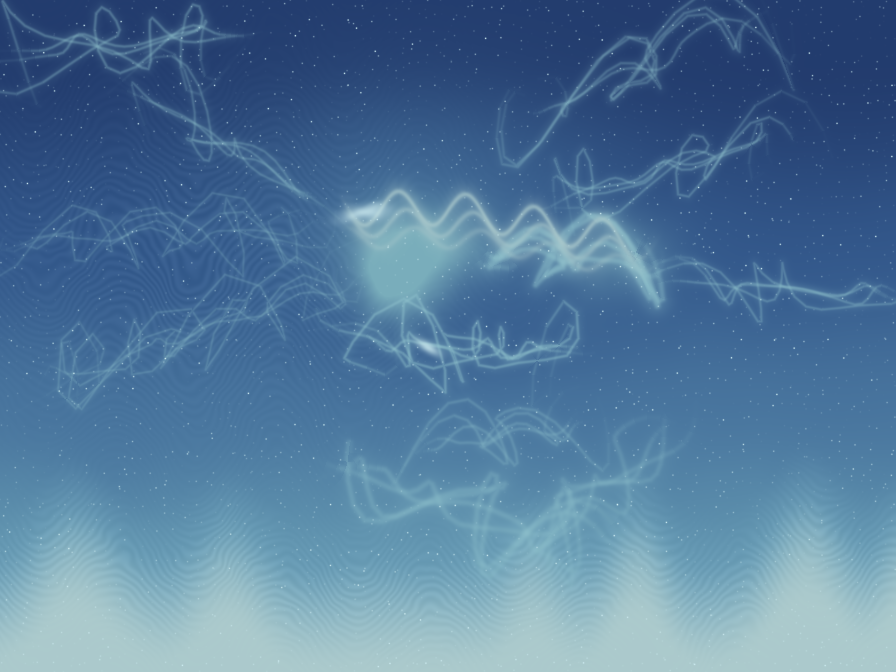
A Shadertoy shader for this background:

```glsl
// Deep blue starry sky with a glowing central cloud, looping threads and pale fog below.

const vec3 NIGHT = vec3(0.135, 0.235, 0.43);
const vec3 DUSK = vec3(0.20, 0.345, 0.545);
const vec3 HAZE = vec3(0.285, 0.46, 0.62);
const vec3 TEAL = vec3(0.37, 0.57, 0.68);
const vec3 MIST = vec3(0.48, 0.68, 0.76);
const vec3 FOG = vec3(0.67, 0.79, 0.80);
const vec3 CLOUD = vec3(0.50, 0.71, 0.75);
const vec3 THREAD = vec3(0.56, 0.76, 0.80);
const vec3 SPARK = vec3(0.80, 0.92, 0.94);
const float FOG_BASE = 0.085;
const float FOG_SOFT = 0.085;
const float RIPPLE = 0.018;
const int TANGLES = 12;
const int STRANDS = 4;
const int STEPS = 32;

// Fog columns: centre x, extra height, width
const vec3 COLUMNS[6] = vec3[6](
  vec3(.11, .085, .075), vec3(.34, .065, .06), vec3(.79, .045, .045),
  vec3(.95, .08, .05), vec3(1.2, .105, .07), vec3(1.35, .075, .05));

// Tangle axes: start xy, end xy
const vec4 AXIS[TANGLES] = vec4[TANGLES](
  vec4(0, .93, .38, .95), vec4(.19, .87, .48, .7), vec4(.77, .82, 1.15, .98),
  vec4(.8, .7, 1.18, .8), vec4(.98, .58, 1.36, .56), vec4(0, .64, .5, .66),
  vec4(.05, .43, .56, .59), vec4(.52, .49, .87, .48), vec4(.72, .63, .99, .6),
  vec4(.48, .31, .91, .18), vec4(.77, .15, 1, .37), vec4(.62, .33, .88, .37));

// Tangle shapes: amplitude, waves, thread width, light
const vec4 SHAPE[TANGLES] = vec4[TANGLES](
  vec4(.065, 2.4, .0022, .27), vec4(.05, 2, .002, .2), vec4(.07, 2.8, .0022, .2),
  vec4(.055, 3, .002, .23), vec4(.038, 2.5, .002, .23), vec4(.045, 4, .0018, .14),
  vec4(.06, 4.5, .0018, .16), vec4(.062, 3.6, .0022, .36), vec4(.05, 2.7, .0042, .4),
  vec4(.055, 2.6, .0045, .22), vec4(.04, 2, .004, .16), vec4(.048, 2.5, .0025, .18));

float hash(vec2 p) { return fract(sin(dot(p, vec2(127.1, 311.7))) * 43758.5); }

float noise(vec2 p) {
  vec2 i = floor(p), f = fract(p);
  f = f * f * (3.0 - 2.0 * f);
  return mix(mix(hash(i), hash(i + vec2(1, 0)), f.x),
             mix(hash(i + vec2(0, 1)), hash(i + 1.0), f.x), f.y);
}

float fbm(vec2 p) {
  float sum = 0.0, gain = 0.5;
  for (int i = 0; i < 4; i++) { sum += gain * noise(p); p = p * 2.03 + 7.1; gain *= 0.5; }
  return sum;
}

float glow(float d, float width) { return exp(-d * d / (width * width)); }

float blob(vec2 p, vec2 centre, vec2 radius) { return glow(length((p - centre) / radius), 1.0); }

vec2 strandPoint(vec4 axis, vec4 shape, float t, float phase) {
  float a = 6.2832 * shape.y * t + phase;
  vec2 sway = vec2(1.1 * sin(a * 0.83 + phase), sin(a) + 0.45 * sin(a * 1.7 + 2.0 * phase));
  return mix(axis.xy, axis.zw, t) + shape.x * sway * (0.55 + 0.45 * sin(phase * 3.0 + t * 4.0));
}

// Light of one bundle of looping threads
float tangle(vec2 p, vec4 axis, vec4 shape, float seed, float pixel) {
  vec2 reach = abs(axis.zw - axis.xy) * 0.5 + shape.x * 1.6 + 0.04;
  if (any(greaterThan(abs(p - 0.5 * (axis.xy + axis.zw)), reach))) return 0.0;
  float light = 0.0, width = max(shape.z, pixel * 0.8);
  for (int s = 0; s < STRANDS; s++) {
    float phase = seed * 2.4 + float(s) * (0.35 + 0.5 * hash(vec2(seed, float(s))));
    vec2 a = strandPoint(axis, shape, 0.0, phase);
    float nearest = 1.0, along = 0.0;
    for (int i = 1; i <= STEPS; i++) {
      float t = float(i) / float(STEPS);
      vec2 b = strandPoint(axis, shape, t, phase), ab = b - a;
      float d = length(p - a - ab * clamp(dot(p - a, ab) / dot(ab, ab), 0.0, 1.0));
      if (d < nearest) { nearest = d; along = t; }
      a = b;
    }
    float fade = smoothstep(0.0, 0.2, along) * (1.0 - smoothstep(0.8, 1.03, along));
    light += fade * (glow(nearest, width) + 0.22 * glow(nearest, width * 4.0));
  }
  return light * shape.w;
}

float stars(vec2 p, float cells, float density, float pixel) {
  vec2 id = floor(p * cells);
  vec2 spot = (id + 0.2 + 0.6 * vec2(hash(id), hash(id + 31.7))) / cells;
  float bright = hash(id + 73.3);
  return step(1.0 - density, hash(id + 11.9)) * bright * bright * glow(length(p - spot), max(0.0012, pixel * 0.6));
}

void mainImage(out vec4 fragColor, in vec2 fragCoord) {
  float pixel = 1.0 / iResolution.y;
  vec2 p = fragCoord / iResolution.xy * vec2(4.0 / 3.0, 1.0);
  float puff = fbm(p * 7.0);

  // Sky gradient and broad haze
  float h = p.y + 0.06 * (fbm(p * vec2(5.0, 2.5) + 3.0) - 0.47);
  vec3 col = mix(TEAL, HAZE, smoothstep(0.17, 0.40, h));
  col = mix(col, DUSK, smoothstep(0.36, 0.65, h));
  col = mix(col, NIGHT, smoothstep(0.60, 0.92, h));
  col = mix(col, HAZE, 0.65 * blob(p, vec2(0.60, 0.71), vec2(0.28, 0.16)));
  col = mix(col, DUSK, 0.45 * blob(p, vec2(0.68, 0.49), vec2(0.22, 0.07)));

  // Fog columns with fine ripples
  float edge = FOG_BASE + 0.03 * (puff - 0.47);
  for (int i = 0; i < 6; i++) edge += COLUMNS[i].y * glow(p.x - COLUMNS[i].x, COLUMNS[i].z);
  col = mix(col, MIST, 0.75 * (1.0 - smoothstep(edge - 0.02, edge + 0.16, p.y)));
  col = mix(col, FOG, 1.0 - smoothstep(edge - FOG_SOFT, edge + FOG_SOFT, p.y));
  float wave = sin(420.0 * (p.y + 0.05 * sin(p.x * 27.0) + 0.12 * puff));
  col += RIPPLE * wave * (blob(p, vec2(0.3, 0.62), vec2(0.3, 0.22)) + glow(p.y - edge - 0.03, 0.07));

  // Central cloud and its right-hand wisp
  vec2 q = p + 0.05 * (vec2(puff, fbm(p * 9.0 + 5.0)) - 0.47);
  float cloud = blob(q, vec2(0.62, 0.635), vec2(0.105, 0.06))
    + 0.75 * blob(q, vec2(0.60, 0.57), vec2(0.055, 0.052))
    + 0.45 * blob(q, vec2(0.91, 0.615), vec2(0.085, 0.055));
  col = mix(col, CLOUD, min(0.9, cloud * (0.65 + 0.6 * puff)));

  // Looping threads
  float threads = 0.0;
  for (int i = 0; i < TANGLES; i++) threads += tangle(p, AXIS[i], SHAPE[i], float(i) + 1.0, pixel);
  col = mix(col, THREAD, 1.0 - exp(-1.5 * threads));

  // Ridges draped over the cloud, bright tip and flake
  float span = smoothstep(0.50, 0.54, p.x) * (1.0 - smoothstep(0.90, 0.99, p.x));
  for (float k = 0.0; k < 3.0; k++) {
    float x = p.x - 0.669 - 0.012 * k;
    float ridge = 0.69 - 0.022 * k - 0.18 * max(x, 0.0) + (0.025 - 0.005 * k) * sin(62.0 * x);
    float d = (p.y - ridge) / (1.0 + 0.6 * abs(cos(62.0 * x)));
    col = mix(col, FOG, span * (0.5 - 0.12 * k) * (glow(d, 0.004) + 0.45 * glow(d, 0.013)));
  }
  vec2 flake = mat2(0.85, 0.53, -0.53, 0.85) * (p - vec2(0.637, 0.483));
  float tip = blob(q, vec2(0.535, 0.675), vec2(0.032, 0.01)) + blob(flake, vec2(0), vec2(0.019, 0.007));
  col = mix(col, SPARK, min(0.85, 0.8 * tip));

  // Stars
  float light = stars(p, 42.0, 0.45, pixel) + 0.55 * stars(p + 3.7, 85.0, 0.4, pixel);
  fragColor = vec4(mix(col, SPARK, min(1.0, light)), 1.0);
}
```
